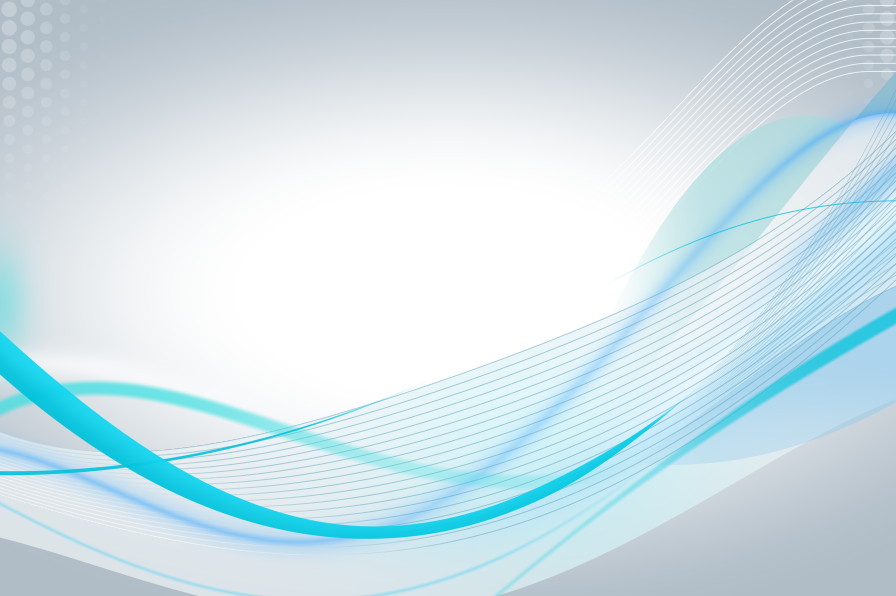
Give the GLSL for this background, as a Shadertoy shader.

```glsl
// Pale studio backdrop swept by translucent cyan and blue ribbons with fine line meshes.
// Every strand is a smooth quartic height curve; fills, strokes and line families
// come from signed height differences scaled to distance by screen derivatives.

#define WHITE vec3(1.0)
#define GREY vec3(0.69, 0.74, 0.78)
#define CYAN vec3(0.0, 0.76, 0.86)
#define TEAL vec3(0.25, 0.87, 0.88)
#define BLUE vec3(0.25, 0.66, 0.98)
#define SKY vec3(0.60, 0.80, 0.92)
#define STEEL vec3(0.38, 0.64, 0.74)
#define MESH_LINES 18.0
#define FAN_LINES 12.0
#define HAIR 0.0008
#define DOT_GRID vec2(48.0, 32.0)

// Curve through five heights spaced evenly across the canvas (Newton form).
float curve(float x, float a, float b, float c, float d, float e) {
    float t = 4.0 * x;
    float d1 = b - a;
    float d2 = c - 2.0 * b + a;
    float d3 = d - 3.0 * c + 3.0 * b - a;
    float d4 = e - 4.0 * d + 6.0 * c - 4.0 * b + a;
    return a + t * (d1 + (t - 1.0) / 2.0 * (d2 + (t - 2.0) / 3.0 * (d3 + (t - 3.0) / 4.0 * d4)));
}

float slope(float f) { return length(vec2(dFdx(f), dFdy(f))) + 1e-6; }

// Coverage where f is positive.
float fill(float f) { return clamp(0.5 + f / slope(f), 0.0, 1.0); }

float coverage(float dist, float halfWidth, float soft) {
    float e = max(soft, 0.7 / iResolution.y);
    return 1.0 - smoothstep(halfWidth - e, halfWidth + e, dist);
}

// Band around f = 0, with widths in canvas heights.
float stroke(float f, float halfWidth, float soft) {
    return coverage(abs(f) / slope(f) / iResolution.y, halfWidth, soft);
}

// Evenly spaced hairlines between two heights.
float family(float y, float low, float high, float count) {
    float f = (y - low) / max(high - low, 0.01) * count;
    float d = abs(fract(f + 0.5) - 0.5) / slope(f) / iResolution.y;
    return coverage(d, HAIR, 0.0) * step(-0.1, f) * step(f, count + 0.1);
}

float bell(float x, float width) { return exp(-x * x / (width * width)); }

void mainImage(out vec4 fragColor, in vec2 fragCoord) {
    vec2 uv = fragCoord / iResolution.xy;
    float x = uv.x, y = uv.y;

    // Vignette
    float radius = length((uv - vec2(0.5, 0.51)) / vec2(0.70, 0.53));
    vec3 col = mix(WHITE, GREY, smoothstep(0.3, 1.1, radius));

    // Halftone dots in the upper corners
    vec2 grid = uv * DOT_GRID;
    grid.y += 0.5 * mod(floor(grid.x), 2.0);
    float dotFade = (1.0 - smoothstep(0.0, 0.14, x)) * smoothstep(0.58, 0.95, y)
                  + smoothstep(0.93, 1.0, x) * smoothstep(0.75, 0.95, y);
    float dotDist = length(fract(grid) - 0.5) / DOT_GRID.y;
    col = mix(col, WHITE, 0.25 * dotFade * coverage(dotDist, 0.005 + 0.008 * dotFade, 0.001));

    // Glow and pale veil at the left edge
    col = mix(col, TEAL, 0.45 * bell(x, 0.03) * bell(y - 0.49, 0.09));
    float veil = curve(x, 0.385, 0.33, 0.2, 0.1, 0.0);
    col = mix(col, WHITE, 0.6 * bell(y - veil, 0.025) * (1.0 - smoothstep(0.1, 0.4, x)));

    // Fan of white lines at the upper right
    float fan = 0.41 + 0.47 * smoothstep(0.53, 0.97, x);
    col = mix(col, WHITE, 0.8 * family(y, fan, fan + 0.166, FAN_LINES) * smoothstep(0.60, 0.72, x));

    // Guide curves
    float meshTop = curve(x, 0.275, 0.259, 0.365, 0.518, 0.78);
    float meshLow = curve(x, 0.17, 0.08, 0.09, 0.24, 0.53);
    float crest = curve(x, 0.1, 0.08, 0.13, 0.43, 0.88);
    float bodyLow = curve(x, 0.098, -0.01, -0.02, 0.13, 0.33);
    float blueLine = curve(x, 0.245, 0.108, 0.167, 0.53, 0.81);
    float hump = 0.806 - 7.0 * (x - 0.9) * (x - 0.9);

    // Tinted hump behind the wave
    float humpMask = fill(hump - y) * fill(y - crest) * smoothstep(0.66, 0.80, x);
    col = mix(col, vec3(0.67, 0.86, 0.87), 0.7 * humpMask);

    // Pale body of the wave, cooler towards its middle
    float body = fill(max(meshTop, crest) - y) * fill(y - bodyLow);
    vec3 bodyTint = mix(vec3(0.93, 0.95, 0.96), vec3(0.78, 0.95, 0.97),
                        bell(x - 0.62, 0.20) * bell(y - 0.2, 0.2));
    col = mix(col, bodyTint, 0.72 * body);
    col = mix(col, STEEL, 0.6 * fill(crest - y) * fill(y - blueLine) * smoothstep(0.88, 0.96, x));

    // Broad light band and blue wedge on the right
    float band = curve(x, 0.16, 0.08, 0.1, 0.3, 0.62);
    float bandWidth = 0.025 + 0.06 * x * x;
    col = mix(col, vec3(0.65, 0.87, 0.98), 0.7 * bell(y - band, bandWidth) * smoothstep(0.3, 0.9, x));
    col = mix(col, WHITE, 0.6 * bell(y - band - 0.03, 0.035) * smoothstep(0.6, 0.8, x));
    col = mix(col, BLUE, 0.35 * bell(y - band - 0.095, 0.025) * smoothstep(0.8, 1.0, x));
    float crossLow = curve(x, 0.25, 0.08, 0.07, 0.27, 0.52);
    float wedgeLow = 0.22 + 1.68 * (x - 0.75) * (x - 0.75);
    float wedge = fill(crossLow - y) * fill(y - wedgeLow) * smoothstep(0.68, 0.8, x);
    col = mix(col, SKY, 0.75 * wedge * (0.5 + 0.5 * smoothstep(0.22, 0.40, y)));

    // Line meshes
    vec3 meshTint = mix(WHITE, STEEL, smoothstep(0.0, 0.35, x + 2.0 * (y - 0.2)));
    col = mix(col, meshTint, 0.55 * family(y, meshLow, meshTop, MESH_LINES));
    float crossTop = curve(x, 0.3, 0.1, 0.1, 0.31, 0.85);
    col = mix(col, STEEL, 0.4 * family(y, crossLow, crossTop, MESH_LINES) * smoothstep(0.74, 0.88, x));

    // Soft blue and teal ribbons
    float blueFade = 0.25 + 0.45 * (1.0 - smoothstep(0.3, 0.5, x)) + 0.5 * smoothstep(0.78, 0.95, x);
    col = mix(col, BLUE, 0.7 * blueFade * stroke(y - blueLine, 0.004, 0.008));
    col = mix(col, BLUE, 0.22 * bell(y - blueLine, 0.025));
    float tealLine = curve(x, 0.315, 0.31, 0.202, 0.24, 0.5);
    float tealFade = mix(0.75, 0.3, smoothstep(0.15, 0.5, x)) * (1.0 - smoothstep(0.55, 0.72, x));
    col = mix(col, TEAL, tealFade * stroke(y - tealLine, 0.011, 0.006));
    float rise = curve(x, -0.85, -0.43, -0.07, 0.23, 0.47);
    col = mix(col, mix(TEAL, CYAN, x), mix(0.3, 0.75, smoothstep(0.65, 0.95, x))
              * stroke(y - rise, 0.003 + 0.009 * smoothstep(0.6, 1.0, x), 0.004));

    // Thin strands
    float keel = curve(x, 0.155, 0.008, 0.03, 0.25, 0.6);
    col = mix(col, vec3(0.35, 0.82, 0.95), 0.55 * stroke(y - keel, 0.002, 0.004) * (1.0 - smoothstep(0.5, 0.8, x)));
    float strand = curve(x, 0.206, 0.247, 0.376, 0.593, 0.898);
    col = mix(col, CYAN, 0.9 * stroke(y - strand, 0.0035 * (1.0 - x * 1.8), 0.0) * (1.0 - smoothstep(0.33, 0.5, x)));
    float arc = 0.663 - 1.35 * (1.0 - x) * (1.0 - x);
    col = mix(col, CYAN, 0.8 * stroke(y - arc, HAIR, 0.0) * smoothstep(0.66, 0.8, x));

    // Main ribbon, tapering to the right
    float mainLine = curve(x, 0.408, 0.157, 0.12, 0.314, 0.70);
    float mainWidth = mix(0.027, 0.010, smoothstep(0.0, 0.45, x)) * (1.0 - smoothstep(0.6, 0.79, x));
    float ribbon = stroke(y - mainLine, mainWidth, 0.0) * (1.0 - smoothstep(0.72, 0.79, x));
    col = mix(col, CYAN + 0.08 * smoothstep(-0.03, 0.03, y - mainLine), 0.94 * ribbon);

    fragColor = vec4(col, 1.0);
}
```
